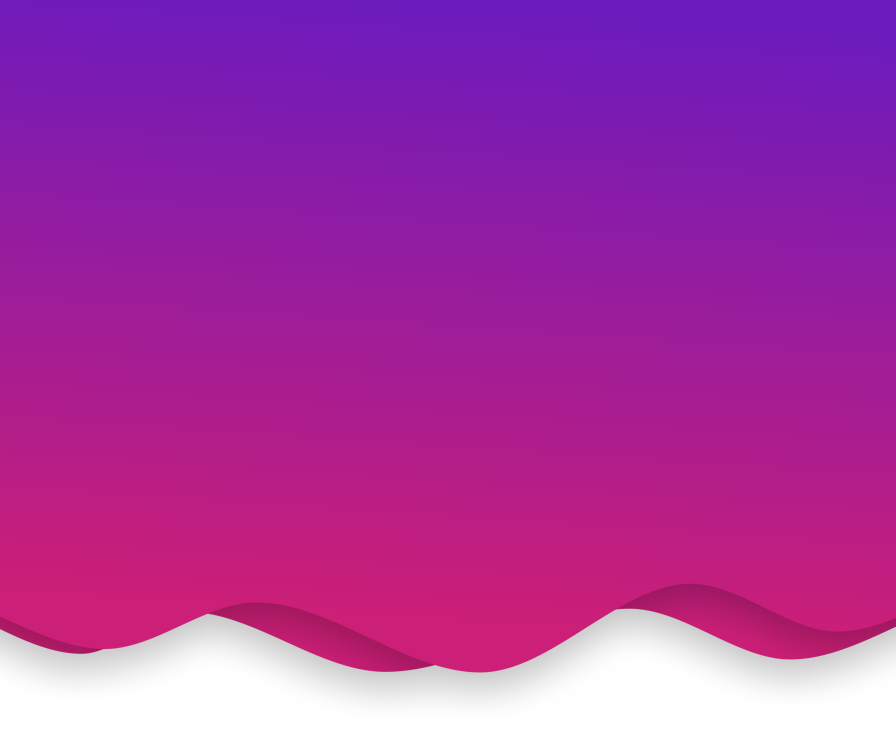
Give the GLSL for this background, as a WebGL 1 fragment shader.

```glsl
precision highp float;

uniform vec2 u_resolution;

#define VIOLET vec3(0.42, 0.105, 0.745)
#define MAGENTA vec3(0.80, 0.12, 0.465)
#define PAPER vec3(1.0)
#define GRADIENT_END 0.83
#define GRADIENT_TILT 0.08
#define SHADOW_DROP 0.021
#define SHADOW_BLUR 0.025
#define SHADOW_STRENGTH 0.25

// Eases a height to the next turning point of a wave
float swing(float y, float x, float startX, float endX, float endY) {
  return mix(y, endY, smoothstep(startX, endX, x));
}

// Lower edges of the two sheets, measured down from the top
float frontEdge(float x) {
  float y = swing(0.790, x, -0.104, 0.117, 0.870);
  y = swing(y, x, 0.117, 0.286, 0.8075);
  y = swing(y, x, 0.286, 0.536, 0.9014);
  y = swing(y, x, 0.536, 0.771, 0.7825);
  y = swing(y, x, 0.771, 0.935, 0.8466);
  return swing(y, x, 0.935, 1.107, 0.790);
}

float backEdge(float x) {
  float y = swing(0.795, x, -0.117, 0.091, 0.8764);
  y = swing(y, x, 0.091, 0.208, 0.820);
  y = swing(y, x, 0.208, 0.430, 0.9006);
  y = swing(y, x, 0.430, 0.703, 0.816);
  y = swing(y, x, 0.703, 0.882, 0.884);
  return swing(y, x, 0.882, 1.120, 0.795);
}

float cover(float edge, float y, float softness) {
  return smoothstep(-softness, softness, edge - y);
}

// Blurred drop shadows: x for the front sheet, y for both together
vec2 castShadows(vec2 p) {
  vec2 shade = vec2(0.0);
  float total = 0.0;
  for (int i = -4; i <= 4; i++) {
    float offset = float(i) * 0.5;
    float weight = exp(-0.5 * offset * offset);
    float x = p.x + offset * SHADOW_BLUR * 0.83;
    float front = frontEdge(x);
    float outer = max(front, backEdge(x));
    float y = p.y - SHADOW_DROP;
    shade += weight * vec2(cover(front, y, 2.0 * SHADOW_BLUR),
                           cover(outer, y, 2.0 * SHADOW_BLUR));
    total += weight;
  }
  return SHADOW_STRENGTH * shade / total;
}

void main() {
  vec2 p = gl_FragCoord.xy / u_resolution;
  p.y = 1.0 - p.y;
  float pixel = 0.75 / u_resolution.y;

  // Tilted gradient shared by both sheets
  float ramp = (p.y + GRADIENT_TILT * (0.5 - p.x)) / GRADIENT_END;
  vec3 sheet = mix(VIOLET, MAGENTA, clamp(ramp, 0.0, 1.0));

  // Paper, then back sheet, then front sheet
  vec2 shadow = castShadows(p);
  vec3 color = PAPER * (1.0 - shadow.y);
  color = mix(color, sheet * (1.0 - shadow.x), cover(backEdge(p.x), p.y, pixel));
  color = mix(color, sheet, cover(frontEdge(p.x), p.y, pixel));

  gl_FragColor = vec4(color, 1.0);
}
```
